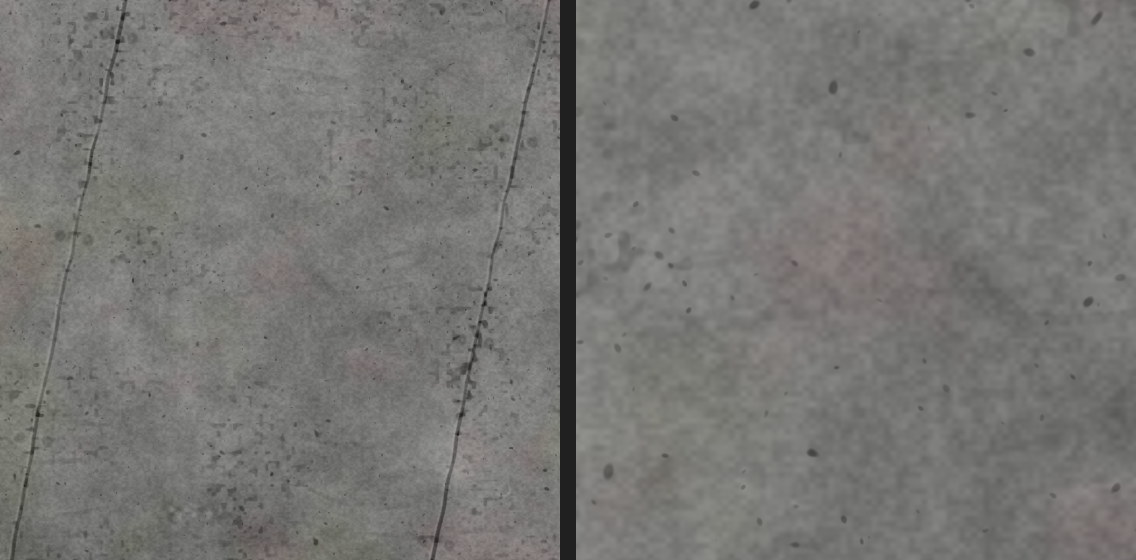
Left, the full canvas; right, a detail of the centre.
Give the GLSL for this texture, as a WebGL 2 fragment shader.

```glsl
#version 300 es
precision highp float;
// Weathered grey concrete crossed by two slanted formwork seams.
// Layered value noise makes stains and grain; jittered cells make pits;
// the seams and their paired bolt dimples repeat along a sheared axis.
uniform vec2 u_resolution;
out vec4 fragColor;

vec2 hash2(vec2 p) {
  vec3 q = fract(p.xyx * vec3(0.1031, 0.1030, 0.0973));
  q += dot(q, q.yzx + 33.33);
  return fract((q.xx + q.yz) * q.zy);
}

float noise(vec2 p) {
  vec2 i = floor(p), f = fract(p);
  f = f * f * (3.0 - 2.0 * f);
  float low = mix(hash2(i).x, hash2(i + vec2(1, 0)).x, f.x);
  float high = mix(hash2(i + vec2(0, 1)).x, hash2(i + vec2(1, 1)).x, f.x);
  return mix(low, high, f.y);
}

float fbm(vec2 p) {
  float sum = 0.0, amp = 0.5;
  for (int i = 0; i < 5; i++) {
    sum += amp * noise(p);
    p = mat2(1.6, 1.2, -1.2, 1.6) * p + 17.3;
    amp *= 0.5;
  }
  return sum;
}

// Scattered, randomly turned oval holes; returns their darkness.
float pits(vec2 p, float density) {
  vec2 cell = floor(p);
  float dark = 0.0;
  for (int y = -1; y <= 1; y++)
    for (int x = -1; x <= 1; x++) {
      vec2 id = cell + vec2(x, y);
      vec2 place = hash2(id), kind = hash2(id + 71.7);
      vec2 d = p - id - place;
      float turn = 6.283 * kind.y;
      d = mat2(cos(turn), -sin(turn), sin(turn), cos(turn)) * d;
      float size = mix(0.09, 0.24, place.x * place.y);
      float r = length(d * vec2(1.0, 1.6)) + 0.12 * (noise(p * 5.0) - 0.5);
      float hole = 1.0 - smoothstep(size * 0.4, size * 1.3, r);
      dark = max(dark, hole * step(kind.x, density) * (0.4 + 0.6 * place.y));
    }
  return dark;
}

// Soft band of half width w around distance zero.
float band(float d, float w, float soft) {
  return 1.0 - smoothstep(w, w + soft, abs(d));
}

void main() {
  vec2 uv = gl_FragCoord.xy / u_resolution;
  float px = 1.0 / min(u_resolution.x, u_resolution.y);

  // Broad mottling, damp lower patches and fine grain
  float stain = fbm(uv * 5.0 + 3.0);
  float blotch = fbm(uv * 24.0 + 40.0);
  float grain = noise(uv * 150.0) - 0.5;
  float fine = noise(uv * vec2(270.0, 310.0) + 9.0) - 0.5;
  float tone = 0.483 + 0.13 * (stain - 0.48) + 0.12 * (blotch - 0.48);
  tone += 0.055 * grain + 0.055 * fine;
  tone -= 0.05 * smoothstep(0.2, 0.0, uv.y + 0.15 * (stain - 0.5));
  tone += 0.018 * smoothstep(0.25, 0.55, abs(uv.x - 0.45));

  // Dark specks clustered in worn areas
  float wear = smoothstep(0.35, 0.62, fbm(uv * 7.0 + 80.0));
  float speck = smoothstep(0.62, 0.92, noise(uv * vec2(105.0, 120.0) + 5.0));
  tone -= 0.1 * speck * wear;

  // Open pores, denser toward the upper right
  float density = 0.12 + 0.24 * wear * smoothstep(0.1, 0.7, uv.y + 0.3 * uv.x);
  tone -= 0.19 * pits(uv * 30.0, density * 0.65);
  tone -= 0.14 * pits(uv * 58.0 + 23.0, density);

  // Faint horizontal board scratches
  float scratch = noise(vec2(uv.x * 7.0, uv.y * 75.0 + 5.0 * noise(uv * 8.0)));
  tone -= 0.045 * smoothstep(0.76, 0.96, scratch) * smoothstep(0.45, 0.6, blotch);

  // Two seams, each with a dark groove and a pale left lip
  float axis = uv.x - 0.019 - 0.207 * uv.y + 0.02 * uv.y * (1.0 - uv.y);
  float seamId = floor(axis / 0.755 + 0.5);
  float d = axis - 0.755 * seamId + 0.004 * (noise(vec2(uv.y * 22.0, seamId)) - 0.5);
  float wearLine = noise(vec2(uv.y * 13.0, seamId * 7.0 + 2.0));
  float strength = 0.08 + 0.1 * wearLine + 0.03 * seamId;
  strength += 0.1 * (1.0 - seamId) * band(uv.y - 0.725, 0.025, 0.015);
  tone -= strength * band(d, 0.0009 + 0.0012 * wearLine, 0.0015 + px);
  tone += 0.045 * band(d + 0.0045, 0.001, 0.002 + px);
  tone -= 0.1 * speck * band(d, 0.004, 0.018);

  // Bolt dimples in pairs beside each seam
  float row = (uv.y - 0.935 + 0.185 * seamId) / 0.36;
  vec2 bolt = vec2(abs(d) - 0.025, (row - floor(row + 0.5)) * 0.36 + 0.15 * d);
  float ring = length(bolt) + 0.003 * (noise(uv * 120.0) - 0.5);
  tone -= 0.075 * band(ring - 0.0065, 0.001, 0.003 + px);
  tone -= 0.05 * (1.0 - smoothstep(0.0, 0.008, ring));

  // Rough scar low on the slab and a small curled mark to its right
  vec2 s = (uv - vec2(0.34, 0.083)) * vec2(1.0, 3.2);
  s.y -= 0.7 * s.x * smoothstep(0.0, 0.08, s.x);
  float scar = 1.0 - smoothstep(0.035, 0.085, length(s) + 0.05 * (blotch - 0.5));
  tone += scar * (0.22 * (noise(uv * vec2(75.0, 110.0)) - 0.58));
  vec2 c = uv - vec2(0.898, 0.128);
  float curl = band(length(c) - 0.014, 0.001, 0.003) * smoothstep(0.008, -0.004, c.y - c.x);
  tone += 0.07 * curl - 0.06 * band(length(c + vec2(0, 0.004)) - 0.017, 0.001, 0.003) * curl;

  // Cool grey with rosy and mossy tints
  vec3 color = tone * vec3(0.998, 1.004, 0.985);
  float rosy = smoothstep(0.52, 0.72, fbm(uv * 6.0 + 120.0));
  float mossy = smoothstep(0.54, 0.74, fbm(uv * 5.0 + 200.0));
  color += rosy * vec3(0.022, -0.008, -0.002) + mossy * vec3(0.0, 0.004, -0.022);
  fragColor = vec4(clamp(color, 0.0, 1.0), 1.0);
}
```
